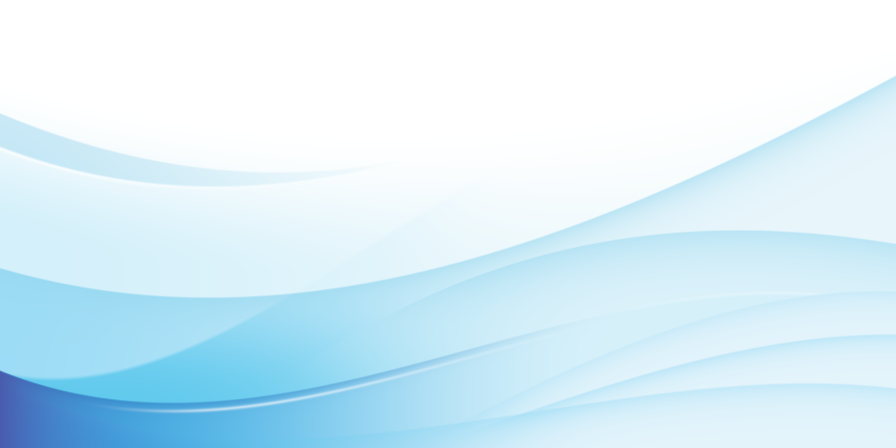
Write a Shadertoy shader that draws this background.

```glsl
// Soft white sky above flowing, translucent blue wave ribbons.

const vec3 WHITE = vec3(1.0);
const vec3 MIST = vec3(0.95, 0.98, 0.99);
const vec3 PALE = vec3(0.905, 0.96, 0.985);
const vec3 ICE = vec3(0.83, 0.94, 0.98);
const vec3 SKY = vec3(0.58, 0.85, 0.96);
const vec3 CYAN = vec3(0.38, 0.79, 0.93);
const vec3 AZURE = vec3(0.20, 0.66, 0.89);
const vec3 STEEL = vec3(0.17, 0.50, 0.76);
const vec3 VIOLET = vec3(0.29, 0.34, 0.67);

// Cubic through four heights evenly spaced from left to right.
float curve(float x, float left, float right, vec4 h) {
    float s = 3.0 * (x - left) / (right - left);
    float a = s - 1.0, b = s - 2.0, c = s - 3.0;
    return dot(h, vec4(-a * b * c / 6.0, s * b * c / 2.0,
                       -s * a * c / 2.0, s * a * b / 6.0));
}

// Coverage below an edge; depth is positive underneath it.
float below(float depth, float soft) {
    return smoothstep(-soft, soft, depth);
}

// Shade that is strongest at the edge and fades with depth.
float shade(float depth, float soft, float reach) {
    return below(depth, soft) * exp(-max(depth, 0.0) / reach);
}

// Thin bright or dark stroke.
float stroke(float depth, float width) {
    return exp(-depth * depth / (width * width));
}

float fadeOut(float x, float from, float to) {
    return 1.0 - smoothstep(from, to, x);
}

void mainImage(out vec4 fragColor, in vec2 fragCoord) {
    vec2 uv = fragCoord / iResolution.xy;
    float x = uv.x, y = uv.y;
    float soft = max(0.003, 1.0 / iResolution.y);

    // Depths below each flowing edge
    float haze = curve(x, 0.0, 1.0, vec4(0.83, 0.72, 0.76, 0.93)) - y;
    float veilTop = curve(x, 0.0, 0.469, vec4(0.747, 0.648, 0.615, 0.651)) - y;
    float veilLow = curve(x, 0.0, 0.469, vec4(0.672, 0.594, 0.591, 0.651)) - y;
    float sweep = curve(x, 0.0, 1.0, vec4(0.401, 0.346, 0.516, 0.831)) - y;
    float rise = curve(x, 0.0, 0.586, vec4(0.167, 0.211, 0.422, 0.656)) - y;
    float crest = curve(x, 0.333, 1.0, vec4(0.177, 0.401, 0.484, 0.456)) - y;
    float swell = curve(x, 0.0, 1.0, vec4(0.172, 0.128, 0.294, 0.3125)) - y;
    float fold = curve(x, 0.456, 1.0, vec4(-0.005, 0.177, 0.307, 0.349)) - y;
    float ripple = curve(x, 0.495, 1.0, vec4(0.016, 0.130, 0.219, 0.253)) - y;
    float floorWave = curve(x, 0.0, 1.0, vec4(0.141, 0.021, 0.102, 0.133)) - y;

    // White fading into a pale wash
    vec3 wash = mix(ICE, MIST, smoothstep(0.0, 0.8, x));
    vec3 col = mix(WHITE, wash, smoothstep(0.0, 0.34, haze));
    float riseFade = fadeOut(x, 0.40, 0.58);
    col = mix(col, ICE, 0.35 * riseFade * shade(rise, 0.008, 0.15));

    // Thin upper left veil
    float veilFade = fadeOut(x, 0.0, 0.469);
    float veil = below(veilTop, soft) * (1.0 - below(veilLow, soft));
    col = mix(col, vec3(0.71, 0.88, 0.95), veil * (0.12 + 0.58 * veilFade) * fadeOut(x, 0.38, 0.469));
    col = mix(col, WHITE, 0.6 * veilFade * stroke(veilLow - 0.004, 0.004));

    // Broad sweeping sheet
    float underSweep = below(sweep, soft);
    vec3 sheet = mix(SKY, PALE, smoothstep(0.0, 0.72, x));
    col = mix(col, sheet, 0.85 * underSweep);
    col = mix(col, vec3(0.58, 0.84, 0.93), 0.55 * shade(sweep, soft, 0.045));

    // Deeper water right of the rising edge
    float deep = fadeOut(x, 0.12, 0.72) * smoothstep(0.42, 0.10, y);
    col = mix(col, CYAN, underSweep * deep * below(rise, 0.006));

    // Arched ribbon
    float ribbon = below(crest, soft) * smoothstep(0.30, 0.55, x);
    col = mix(col, ICE, 0.45 * ribbon);
    col = mix(col, vec3(0.61, 0.85, 0.94), 0.55 * ribbon * shade(crest, soft, 0.07));

    // Lower swell with a dark rim and a light underline
    float underSwell = below(swell, soft);
    float rimFade = fadeOut(x, 0.25, 0.72);
    vec3 water = mix(AZURE, ICE, smoothstep(0.05, 0.68, x));
    col = mix(col, water, 0.75 * underSwell);
    col = mix(col, STEEL, 0.5 * rimFade * shade(swell, soft, 0.013));
    col = mix(col, WHITE, 0.65 * rimFade * smoothstep(0.08, 0.25, x) * stroke(swell - 0.018, 0.004));
    col = mix(col, WHITE, 0.25 * smoothstep(0.6, 0.9, x) * stroke(swell, 0.004));

    // Pale folds at the lower right
    float foldFade = smoothstep(0.43, 0.72, x);
    col = mix(col, PALE, 0.85 * foldFade * below(fold, soft));
    col = mix(col, SKY, 0.35 * smoothstep(0.43, 0.55, x) * shade(fold, soft, 0.035));
    col = mix(col, SKY, 0.48 * smoothstep(0.49, 0.62, x) * shade(ripple, soft, 0.025));
    col = mix(col, mix(CYAN, SKY, smoothstep(0.2, 0.6, x)), 0.42 * shade(floorWave, soft, 0.035));

    // Violet corner and blue glow beneath the floor wave
    float corner = underSwell * exp(-x / 0.085);
    col = mix(col, vec3(0.22, 0.60, 0.88), 0.5 * below(floorWave, soft) * fadeOut(x, 0.0, 0.35));
    col = mix(col, VIOLET, 0.95 * corner);

    fragColor = vec4(col, 1.0);
}
```
